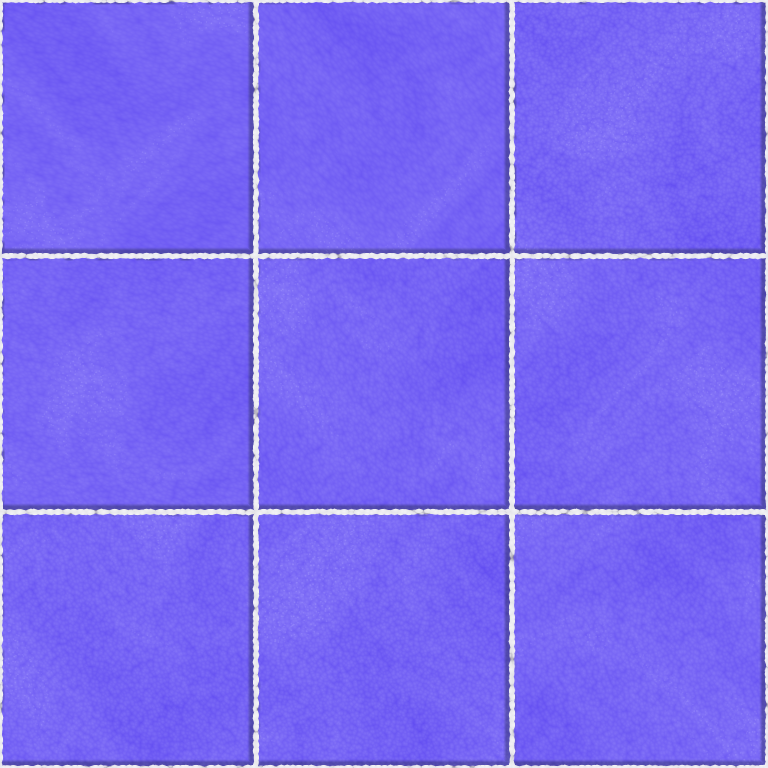
Write a WebGL 1 fragment shader that draws this texture.

```glsl
precision highp float;
// Violet-blue glazed square tiles, three by three, with white grout and shaded lower right edges.

#define GRID 3.0            // tiles across and down
#define GROUT_HALF 0.0100   // half grout width, in tiles
#define SHADE_WIDTH 0.021   // shaded bevel width, in tiles
#define GRAIN_CELLS 72.0    // fine grain cells per tile
#define GRAIN_GAIN 0.95     // grain contrast
#define CLOUD_GAIN 0.17     // broad mottling contrast
#define DEEP_GLAZE vec3(0.405, 0.325, 0.950)
#define PALE_GLAZE vec3(0.525, 0.465, 0.970)
#define SHADE_COLOR vec3(0.315, 0.285, 0.660)
#define GROUT_COLOR vec3(0.950, 0.950, 0.965)
#define DIRT_COLOR vec3(0.400, 0.380, 0.480)

uniform vec2 u_resolution;

vec2 hash22(vec2 p) {
  vec3 q = fract(p.xyx * vec3(0.1031, 0.1030, 0.0973));
  q += dot(q, q.yzx + 33.33);
  return fract((q.xx + q.yz) * q.zy);
}

// Distance to the nearest scattered point; wraps after `period` cells.
float cellular(vec2 p, float period, float seed) {
  vec2 cell = floor(p);
  vec2 local = p - cell;
  float nearest = 2.0;
  for (int j = -1; j <= 1; j++) {
    for (int i = -1; i <= 1; i++) {
      vec2 offset = vec2(float(i), float(j));
      vec2 point = offset + hash22(mod(cell + offset, period) + seed);
      vec2 d = point - local;
      nearest = min(nearest, dot(d, d));
    }
  }
  return sqrt(nearest);
}

// Broad clouds: warped sines, each octave turned and doubled.
float clouds(vec2 p, vec2 seed) {
  float sum = 0.0;
  float gain = 1.0;
  p = p * 4.0 + seed * 40.0;
  for (int i = 0; i < 4; i++) {
    p += 0.7 * sin(p.yx * 1.3 + seed.yx * 6.0);
    sum += gain * sin(p.x) * sin(p.y + seed.x * 6.0);
    p = mat2(1.2, 1.6, -1.6, 1.2) * p;
    gain *= 0.65;
  }
  return sum;
}

// Fine grain, drawn out into slanted strokes by a different amount on each tile.
float grain(vec2 p, vec2 seed) {
  float angle = 0.5 + 0.8 * seed.x;
  float c = cos(angle);
  float s = sin(angle);
  vec2 q = mat2(c, -s, s, c) * p * vec2(1.0, mix(0.5, 0.95, seed.y));
  float shift = floor(seed.x * 90.0) + 7.0;
  float fine = cellular(q * GRAIN_CELLS, 512.0, shift);
  float medium = cellular(q * GRAIN_CELLS * 0.48, 512.0, shift + 31.0);
  float coarse = cellular(q * GRAIN_CELLS * 0.19, 512.0, shift + 57.0);
  return 0.5 * fine + 0.32 * medium + 0.18 * coarse - 0.48;
}

void main() {
  vec2 grid = gl_FragCoord.xy / u_resolution * GRID;
  vec2 tile = mod(floor(grid), GRID);
  vec2 local = fract(grid);
  vec2 seed = hash22(tile * 7.0 + 3.0);
  float pixel = GRID / min(u_resolution.x, u_resolution.y);

  // Glaze: mottling, grain and a few pale flecks
  float cloud = clouds(local, seed);
  float texture = grain(local, seed);
  float tone = 0.47 + CLOUD_GAIN * cloud;
  tone -= GRAIN_GAIN * mix(0.7, 1.15, seed.y) * texture;
  float fleck = cellular(local * 50.0, 512.0, floor(seed.y * 80.0) + 11.0);
  tone += 0.4 * smoothstep(0.25, 0.05, fleck) * smoothstep(0.2, 1.2, cloud);
  vec3 color = mix(DEEP_GLAZE, PALE_GLAZE, clamp(tone, -0.4, 1.4));

  // Rough tile outline, shared by neighbours across the canvas edge
  float wear = cellular(grid * 40.0, GRID * 40.0, 5.0);
  float chips = cellular(grid * 18.0, GRID * 18.0, 23.0);
  float rough = 0.008 * (wear - 0.45);
  vec2 near = min(local, 1.0 - local);
  float inset = min(near.x, near.y) - GROUT_HALF + rough;

  // Shaded bevel on the right and bottom
  float bevel = min(1.0 - local.x, local.y) - GROUT_HALF;
  float shade = 1.0 - smoothstep(SHADE_WIDTH * 0.45, SHADE_WIDTH * 1.25, bevel);
  color = mix(color, SHADE_COLOR + 0.08 * (tone - 0.5), shade * 0.92);

  // Broken dark line on the left and top
  float lit = min(local.x, 1.0 - local.y) - GROUT_HALF;
  float broken = smoothstep(0.35, 0.75, chips) * mix(0.3, 0.9, seed.x);
  color = mix(color, SHADE_COLOR, broken * (1.0 - smoothstep(0.002, 0.012, lit)));

  // Grout with sparse dirt along its edges
  float dirt = smoothstep(0.55, 0.85, wear) * smoothstep(0.3, 0.7, chips);
  dirt *= smoothstep(-0.009, 0.0, inset);
  vec3 grout = GROUT_COLOR - 0.07 * wear;
  grout = mix(grout, DIRT_COLOR, 0.7 * dirt);
  float cover = smoothstep(-0.6 * pixel, 0.6 * pixel, inset);
  gl_FragColor = vec4(mix(grout, color, cover), 1.0);
}
```
